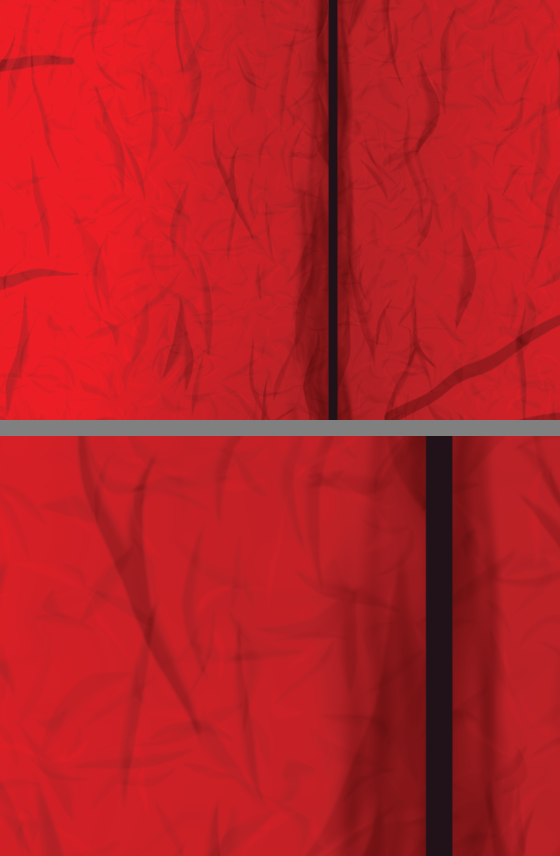
Top, the full canvas; bottom, a detail of the centre.
Write a Shadertoy shader that draws this texture.

```glsl
const vec3 DEEP_RED = vec3(0.50, 0.08, 0.09);
const vec3 MID_RED = vec3(0.72, 0.13, 0.15);
const vec3 BRIGHT_RED = vec3(0.93, 0.115, 0.145);
const vec3 BAR_COLOR = vec3(0.13, 0.07, 0.10);
const float BAR_X = 0.793;
const float BAR_HALF = 0.0105;
const float FOLD_DEPTH = 0.21;
const float CREASE_DEPTH = 0.085;
const float GLINT = 0.05;
const float GATHER_DEPTH = 0.25;

vec2 hash2(vec2 p) {
    vec3 q = fract(p.xyx * vec3(0.1031, 0.1030, 0.0973));
    q += dot(q, q.yzx + 33.33);
    return fract((q.xx + q.yz) * q.zy);
}

float noise(vec2 p) {
    vec2 i = floor(p), f = fract(p);
    f = f * f * (3.0 - 2.0 * f);
    float low = mix(hash2(i).x, hash2(i + vec2(1, 0)).x, f.x);
    float high = mix(hash2(i + vec2(0, 1)).x, hash2(i + vec2(1, 1)).x, f.x);
    return mix(low, high, f.y);
}

vec2 warp(vec2 p, float frequency) {
    return vec2(noise(p * frequency), noise(p * frequency + 71.0)) - 0.5;
}

// Tapered, bent folds scattered on a grid: crisp on one side, soft on the other
float folds(vec2 p, vec2 cell, float lean, float width, float density, float seed) {
    float clear = 1.0;
    float soft = 0.0012 + 0.1 * width;
    vec2 base = floor(p / cell);
    for (int j = -1; j <= 1; j++)
    for (int i = -1; i <= 1; i++) {
        vec2 id = base + vec2(i, j);
        vec2 place = hash2(id + seed);
        vec2 kind = hash2(id + seed + 37.0);
        vec2 form = hash2(id + seed + 83.0);
        if (kind.x > density) continue;
        vec2 q = p - (id + place) * cell;
        float angle = (kind.y - 0.5) * lean;
        float c = cos(angle), s = sin(angle);
        q = vec2(c * q.x - s * q.y, s * q.x + c * q.y);
        float t = q.y / (cell.y * mix(0.4, 0.9, form.x));
        q.x += (form.y - 0.5) * 0.45 * cell.x * abs(t) * (0.4 + abs(t));
        float taper = smoothstep(-1.0, -0.2, t) * smoothstep(1.0, 0.0, t);
        float w = width * taper * (0.5 + form.y);
        float side = q.x * (place.x > 0.5 ? 1.0 : -1.0);
        float body = smoothstep(-w - soft, -w + soft, side)
                   * (1.0 - smoothstep(0.2 * w, 1.3 * w + 2.0 * soft, side));
        clear *= 1.0 - body * smoothstep(0.0, 0.25, taper) * mix(0.45, 1.0, place.y);
    }
    return 1.0 - clear;
}

// Thin winding lines where noise crosses its middle value
float ridges(vec2 p, float frequency) {
    float n = noise((p + 0.06 * warp(p, 13.0)) * frequency);
    return pow(1.0 - abs(2.0 * n - 1.0), 4.0);
}

float spike(vec2 p, vec2 a, vec2 b, float startWidth, float endWidth) {
    vec2 along = b - a;
    float h = clamp(dot(p - a, along) / dot(along, along), 0.0, 1.0);
    float d = length(p - a - along * h) - mix(startWidth, endWidth, h);
    return 1.0 - smoothstep(-0.003, 0.003, d);
}

vec3 filmColor(float tone) {
    vec3 dark = mix(DEEP_RED, MID_RED, clamp((tone - 0.50) / 0.22, -0.9, 1.0));
    return mix(dark, BRIGHT_RED, clamp((tone - 0.72) / 0.21, 0.0, 1.0));
}

void mainImage(out vec4 fragColor, in vec2 fragCoord) {
    float pixel = 1.0 / iResolution.y;
    vec2 p = fragCoord * pixel;
    float fromBar = p.x - BAR_X;

    // Light through the film
    float leftTone = mix(0.965, 0.775, smoothstep(0.08, 0.70, p.x));
    float rightTone = mix(0.745, 0.83, smoothstep(0.90, 1.33, p.x));
    float tone = fromBar < 0.0 ? leftTone : rightTone;
    tone += 0.05 * (noise(p * 5.0) - 0.5) - 0.03 * smoothstep(0.5, 0.0, p.y);

    // Fine wrinkles in all directions
    vec2 bent = p + 0.035 * warp(p, 16.0);
    float crease = folds(bent, vec2(0.07), 6.28, 0.006, 0.95, 5.0)
                 + 0.8 * folds(bent, vec2(0.045), 6.28, 0.0035, 0.95, 151.0)
                 + 0.5 * ridges(p, 24.0) * noise(p * 19.0);
    float shine = folds(bent, vec2(0.055), 6.28, 0.003, 0.9, 263.0);
    tone *= 1.0 - CREASE_DEPTH * crease + GLINT * shine;

    // Long upright folds, thinning out toward the bright side
    vec2 drift = p + 0.022 * warp(p, 11.0);
    float density = mix(0.3, 0.68, smoothstep(0.1, 0.5, p.x));
    float fold = folds(drift, vec2(0.11, 0.20), 0.7, 0.0095, density, 311.0);
    float slant = folds(drift, vec2(0.10, 0.12), 1.7, 0.006, 0.5, 419.0);
    tone *= (1.0 - FOLD_DEPTH * fold) * (1.0 - 0.7 * FOLD_DEPTH * slant);

    // Wide shadow bands
    float band = spike(drift, vec2(-0.02, 0.835), vec2(0.17, 0.858), 0.019, 0.007);
    band = max(band, spike(drift, vec2(-0.02, 0.33), vec2(0.19, 0.352), 0.019, 0.002));
    band = max(band, spike(drift, vec2(0.94, 0.01), vec2(1.37, 0.26), 0.016, 0.013));
    band = max(band, spike(drift, vec2(1.20, -0.01), vec2(1.37, 0.015), 0.006, 0.02));
    tone *= 1.0 - 0.23 * band;

    // Film gathered into dark pleats beside the bar
    float reach = fromBar < 0.0 ? 0.085 : 0.045;
    float ragged = abs(fromBar) + 0.055 * (noise(drift * vec2(22.0, 6.0)) - 0.5);
    float gather = 1.0 - smoothstep(0.45 * reach, 1.15 * reach, ragged);
    float pleat = noise(drift * vec2(85.0, 9.0));
    tone *= 1.0 - gather * GATHER_DEPTH * (0.55 + 0.9 * pleat);
    tone *= 1.0 - 0.16 * exp(-abs(fromBar) / 0.018);

    // Upright bar
    float bar = 1.0 - smoothstep(-pixel, pixel, abs(fromBar) - BAR_HALF);
    fragColor = vec4(mix(filmColor(tone), BAR_COLOR, bar), 1.0);
}
```
